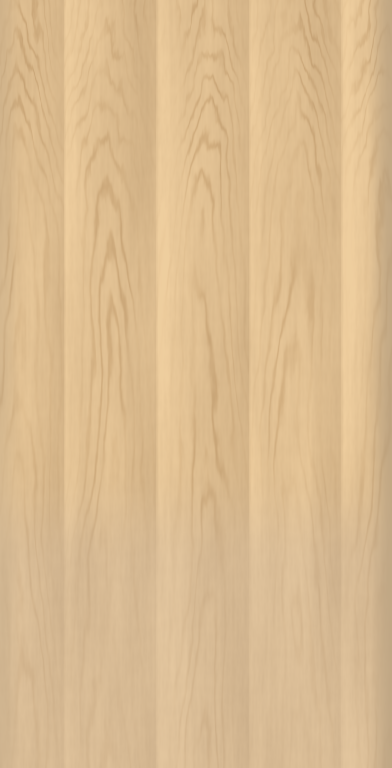
Give the GLSL for this texture, as a Shadertoy shader.

```glsl
// Pale maple veneer: upright leaves laid side by side, each lighter at its left seam.
// Layered sines make the clouds and bend the nested cathedral arches of the grain;
// stretched cellular noise makes the short fibres and the fine flecks.

const vec3 DARK_WOOD  = vec3(0.795, 0.672, 0.510);
const vec3 LIGHT_WOOD = vec3(0.920, 0.795, 0.617);
const vec3 EDGE_SHADE = vec3(0.730, 0.635, 0.505);
const vec3 GRAIN_TINT = vec3(0.085, 0.100, 0.105);
const vec3 PALE_SHIFT = vec3(-0.014, -0.004, 0.016);

const float LEAF_WIDTH  = 0.236;  // in canvas widths
const float FIRST_SEAM  = 0.163;
const float ARCH_CENTRE = 0.52;   // across one leaf
const float RING_RATE   = 10.0;   // growth rings across one leaf
const float RISE_RATE   = 2.4;    // arches per canvas width upward
const float JOINT_Y     = 0.36;   // share of height where the wood turns paler
const float MEAN_TONE   = 0.60;
const float LEAF_SLOPE  = 0.24;
const float CLOUD_DEPTH = 0.17;
const float FIBRE_DEPTH = 0.15;
const float TAU = 6.2831853;

vec2 hash2(vec2 p) {
    vec3 q = fract(vec3(p.xyx) * vec3(0.1031, 0.1030, 0.0973));
    q += dot(q, q.yzx + 33.33);
    return fract((q.xx + q.yz) * q.zy);
}

// Distance to the nearest scattered point
float cellular(vec2 p) {
    vec2 cell = floor(p), local = fract(p);
    float nearest = 2.0;
    for (int j = -1; j <= 1; j++)
    for (int i = -1; i <= 1; i++) {
        vec2 offset = vec2(i, j);
        vec2 toPoint = offset + hash2(cell + offset) - local;
        nearest = min(nearest, dot(toPoint, toPoint));
    }
    return sqrt(nearest);
}

// Layered, bent sines, roughly -1 to 1
float waves(vec2 p) {
    float sum = 0.0, gain = 0.5;
    for (int i = 0; i < 5; i++) {
        sum += gain * sin(p.x + 1.4 * sin(p.y + float(i) * 1.7));
        p = mat2(0.86, 0.51, -0.51, 0.86) * p * 1.65 + vec2(2.1, 4.7);
        gain *= 0.65;
    }
    return sum;
}

// Dark lines of nested arches within one leaf
float cathedralGrain(float across, float y, float height, float leaf) {
    float side = across - ARCH_CENTRE + 0.05 * sin(y * 5.0 + leaf * 1.9);
    float topness = smoothstep(0.62, 1.0, height);
    float bend = waves(vec2(side * 7.0 + leaf * 3.1, y * 5.0 + leaf));
    float ripple = waves(vec2(side * 19.0, y * 22.0 + leaf * 5.0));
    float phase = RING_RATE * sqrt(side * side + 0.008) + RISE_RATE * y
                + 4.0 * topness * topness + 0.55 * bend
                + (0.10 + 0.22 * topness) * ripple + leaf * 0.37;
    float line = pow(0.5 + 0.5 * sin(TAU * phase), 4.0);
    float resolved = 1.0 - smoothstep(0.3, 0.7, fwidth(phase));
    float middle = 1.0 - smoothstep(0.12, 0.46, abs(side));
    float patches = smoothstep(-0.5, 0.6, waves(vec2(across * 6.0 + leaf * 4.0, y * 4.0)));
    return line * resolved * (0.2 + 0.8 * middle) * (0.25 + 0.75 * patches);
}

void mainImage(out vec4 fragColor, in vec2 fragCoord) {
    vec2 p = fragCoord / iResolution.x;
    float height = fragCoord.y / iResolution.y;
    float upper = smoothstep(JOINT_Y - 0.10, JOINT_Y + 0.04, height);

    // Leaves and their seams
    float place = (p.x - FIRST_SEAM) / LEAF_WIDTH;
    float leaf = floor(place);
    float across = fract(place);
    float ramp = 1.0 - 2.0 * across;
    ramp = mix(-ramp, ramp, smoothstep(0.0, 0.03, across) * 0.5 + 0.5);
    float stripe = smoothstep(0.16, 0.12, across) * smoothstep(0.0, 0.03, across);
    float halfStep = smoothstep(0.66, 0.70, across);

    // Broad light and shade
    float tone = MEAN_TONE + LEAF_SLOPE * ramp * mix(0.5, 1.0, upper);
    tone += (0.10 * stripe - 0.07 * halfStep) * mix(0.4, 1.0, upper);
    tone += CLOUD_DEPTH * waves(vec2(p.x * 17.0, p.y * 2.6));
    tone += 0.06 * waves(vec2(p.x * 40.0 + 3.0, p.y * 7.0));
    tone += 0.10 * smoothstep(0.25, 0.6, height) * smoothstep(1.0, 0.7, height) - 0.04;

    // Upright fibres, fine flecks and a faint cross shimmer
    tone += FIBRE_DEPTH * (cellular(p * vec2(95.0, 4.5)) - 0.45);
    tone += 0.10 * (cellular(p * vec2(130.0, 32.0) + 7.0) - 0.45);
    tone += 0.018 * waves(vec2(p.y * 85.0, p.x * 24.0));

    // Colour
    vec3 wood = mix(DARK_WOOD, LIGHT_WOOD, clamp(tone, -0.1, 1.08));
    wood += PALE_SHIFT * mix(1.0, -0.35, upper);
    float grain = cathedralGrain(across, p.y, height, leaf);
    wood -= GRAIN_TINT * grain * mix(0.35, 0.8, upper);

    // Shaded outer edges
    float edge = 0.75 * smoothstep(0.93, 1.0, p.x) + 0.35 * smoothstep(0.06, 0.0, p.x);
    wood = mix(wood, EDGE_SHADE, edge);
    fragColor = vec4(wood, 1.0);
}
```
